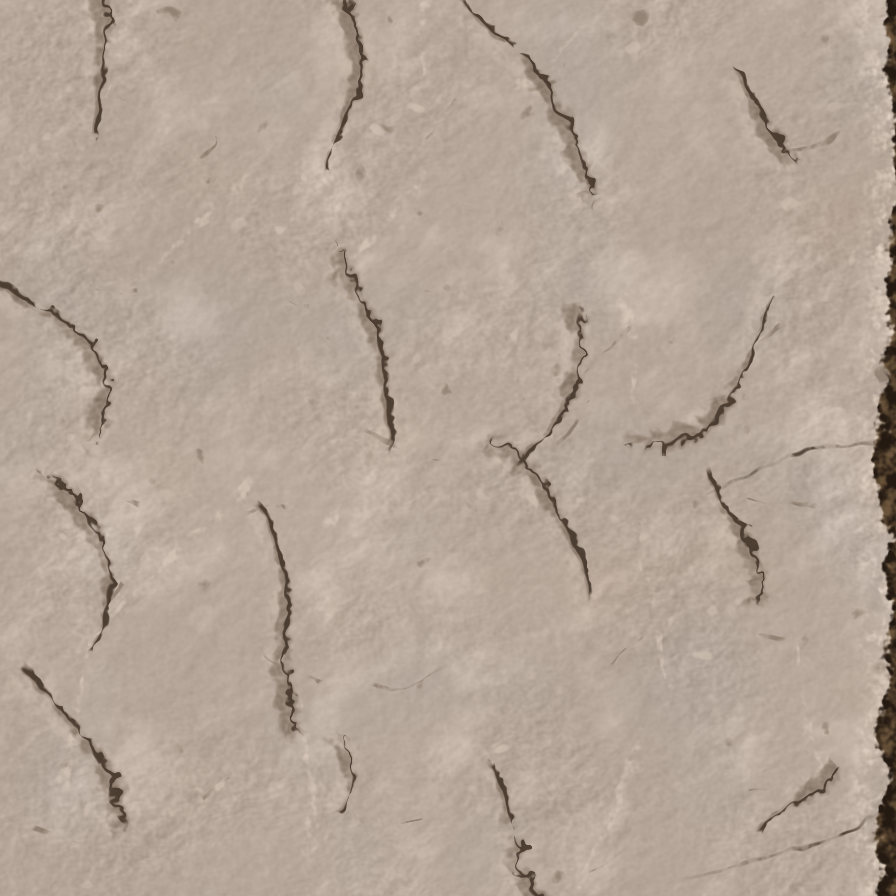
Give the GLSL for this texture, as a Shadertoy shader.

```glsl
// Weathered plaster slab with ragged carved grooves, pale scratches and a crumbling right edge.

const vec3 STONE  = vec3(0.710, 0.650, 0.600);
const vec3 PALE   = vec3(0.775, 0.715, 0.665);
const vec3 DUST   = vec3(0.85, 0.79, 0.73);
const vec3 SHADE  = vec3(0.52, 0.455, 0.395);
const vec3 GROOVE = vec3(0.25, 0.195, 0.150);
const vec3 EARTH  = vec3(0.42, 0.33, 0.23);
const vec3 SOIL   = vec3(0.14, 0.10, 0.07);

const float GROOVE_CELL   = 0.25;
const float GROOVE_WIDTH  = 0.0105;
const float SCRATCH_CELL  = 0.27;
const float SCRATCH_WIDTH = 0.0055;
const float HAIR_CELL     = 0.19;
const float HAIR_WIDTH    = 0.0018;
const float EDGE_X        = 0.988;
const float GRAIN         = 0.042;
const float RELIEF        = 0.15;

vec2 hash2(vec2 p) {
    vec3 h = fract(vec3(p.xyx) * vec3(0.1031, 0.1030, 0.0973));
    h += dot(h, h.yzx + 33.33);
    return fract((h.xx + h.yz) * h.zy);
}

// Gradient noise, roughly -0.7 to 0.7
float noise(vec2 p) {
    vec2 i = floor(p), f = p - i;
    vec2 u = f * f * f * (f * (f * 6.0 - 15.0) + 10.0);
    vec2 e = vec2(0.0, 1.0);
    float a = dot(hash2(i) * 2.0 - 1.0, f);
    float b = dot(hash2(i + e.yx) * 2.0 - 1.0, f - e.yx);
    float c = dot(hash2(i + e.xy) * 2.0 - 1.0, f - e.xy);
    float d = dot(hash2(i + e.yy) * 2.0 - 1.0, f - e.yy);
    return mix(mix(a, b, u.x), mix(c, d, u.x), u.y);
}

float fbm(vec2 p) {
    float sum = 0.0, amp = 0.6;
    for (int i = 0; i < 4; i++) {
        sum += amp * noise(p);
        p = mat2(1.6, 1.2, -1.2, 1.6) * p + 17.3;
        amp *= 0.6;
    }
    return sum;
}

// One bent stroke per jittered cell; returns hollow, dark core and left rim.
vec3 strokes(vec2 p, float cell, vec2 halfLength, float width, vec2 lean, float bend, float seed) {
    vec3 marks = vec3(0.0);
    vec2 home = floor(p / cell);
    float wear = noise(p * 27.0 + seed);
    float chips = noise(p * 62.0 + seed) + 0.6 * noise(p * 130.0 + seed);
    for (int k = 0; k < 9; k++) {
        vec2 id = home + vec2(k % 3, k / 3) - 1.0;
        vec2 place = hash2(id + seed), form = hash2(id + seed + 41.7);
        vec2 style = hash2(id + seed + 83.1);
        vec2 v = p - (id + 0.5 + 0.6 * (place - 0.5)) * cell;
        float a = mix(lean.x, lean.y, form.x);
        vec2 q = vec2(v.x * cos(a) - v.y * sin(a), v.x * sin(a) + v.y * cos(a));
        float h = mix(halfLength.x, halfLength.y, form.y);
        float t = q.y / h;
        float bow = bend * (style.x - 0.2), sway = bend * (style.y - 0.5);
        float curve = -h * (bow * t * t + sway * (t * t * t - t));
        float slope = 2.0 * bow * t + sway * (3.0 * t * t - 1.0);
        float s = (q.x - curve) / sqrt(1.0 + slope * slope);
        float ends = 1.0 - smoothstep(0.88, 1.0, abs(t) + 0.2 * chips);
        float swell = mix(0.3, 1.25, smoothstep(-0.9, 0.9, t * sign(place.x - 0.4)));
        float w = max(width * swell * (1.0 + wear + chips), 0.1 * width);
        float hollow = 1.0 - smoothstep(0.5 * w, 1.1 * w + 0.001, abs(s));
        hollow *= smoothstep(-0.7, 0.2, wear + chips);
        float thick = 0.0018 + 0.004 * wear + 0.003 * chips;
        float core = 1.0 - smoothstep(thick - 0.001, thick + 0.0014, abs(s - w * (0.35 + 0.7 * chips)));
        float side = (s + 0.013) / 0.009;
        marks = max(marks, ends * vec3(hollow, core, exp(-side * side)));
    }
    return marks;
}

void mainImage(out vec4 fragColor, in vec2 fragCoord) {
    vec2 uv = fragCoord / iResolution.xy;
    vec2 p = uv + 0.010 * vec2(noise(uv * 13.0), noise(uv * 13.0 + 50.0))
                + 0.006 * vec2(noise(uv * 45.0), noise(uv * 45.0 + 90.0));

    // Plaster: soft patches, slanted trowel relief and fine grain
    vec2 slant = mat2(0.9, -0.75, 0.45, 1.3) * p;
    float relief = fbm(slant * 21.0) - fbm((slant + vec2(0.003, -0.006)) * 21.0);
    float rough = smoothstep(-0.2, 0.35, noise(uv * 6.0 + 31.0));
    float grain = noise(uv * 95.0) + 0.9 * noise(uv * 190.0 + 7.0);
    float bloom = smoothstep(-0.05, 0.4, fbm(slant * 8.0 + 4.0));
    vec3 col = mix(STONE, PALE, bloom) + 0.03 * noise(uv * 3.5);
    col += (RELIEF * relief + GRAIN * grain) * mix(0.55, 1.2, rough);
    col += vec3(0.01, 0.0, -0.01) * noise(uv * 7.0 + 60.0);

    // Pale scratches and dusty flecks
    float broken = smoothstep(-0.15, 0.3, noise(p * 34.0 + 5.0) + 0.3 * grain);
    vec3 scratch = strokes(p, SCRATCH_CELL, vec2(0.05, 0.14), SCRATCH_WIDTH, vec2(-0.3, 0.9), 0.1, 11.0);
    col = mix(col, DUST, 0.65 * scratch.x * broken);
    float fleck = smoothstep(0.33, 0.5, noise(p * 46.0 + 22.0));
    col = mix(col, DUST, 0.6 * fleck * rough);

    // Hairline cracks and small pits
    vec3 hair = strokes(p, HAIR_CELL, vec2(0.015, 0.055), HAIR_WIDTH, vec2(0.6, 2.2), 0.4, 29.0);
    col = mix(col, SHADE, 0.8 * hair.x * broken);
    float pit = smoothstep(0.42, 0.6, noise(p * 33.0 + 71.0) + 0.12 * grain);
    col = mix(col, SHADE, 0.7 * pit);

    // Carved grooves: dusty rim, shaded hollow, broken dark core
    vec3 carved = strokes(p, GROOVE_CELL, vec2(0.04, 0.14), GROOVE_WIDTH, vec2(-0.7, 0.85), 0.6, 3.0);
    col = mix(col, DUST, 0.35 * carved.z * broken);
    col = mix(col, SHADE + RELIEF * relief + 0.08 * grain, 0.75 * carved.x);
    col = mix(col, GROOVE, 0.85 * carved.y);

    // Two cracks running inward from the right edge
    float inward = max(1.0 - p.x, 0.0);
    for (int i = 0; i < 2; i++) {
        float k = float(i);
        float y = mix(0.505, 0.12, k) - mix(1.2, 0.21, k) * pow(inward, mix(2.0, 0.5, k));
        float line = 1.0 - smoothstep(0.0006, 0.0035, abs(p.y - y));
        line *= 1.0 - smoothstep(0.08, 0.27, inward);
        col = mix(col, GROOVE, 0.85 * line * mix(0.15, 1.0, broken));
    }

    // Crumbling edge: pale gritty lip, then dark soil
    float edge = EDGE_X + 0.022 * noise(vec2(uv.y * 6.0, 2.5)) + 0.02 * noise(p * 26.0 + 9.0) + 0.006 * grain;
    float lip = smoothstep(-0.045, -0.008, uv.x - edge);
    col = mix(col, DUST + 0.2 * grain, 0.5 * lip * broken);
    float grit = smoothstep(-0.3, 0.4, noise(uv * 55.0 + 14.0) + 0.4 * grain);
    col = mix(col, mix(SOIL, EARTH, grit), smoothstep(-0.002, 0.004, uv.x - edge));

    fragColor = vec4(clamp(col, 0.0, 1.0), 1.0);
}
```
